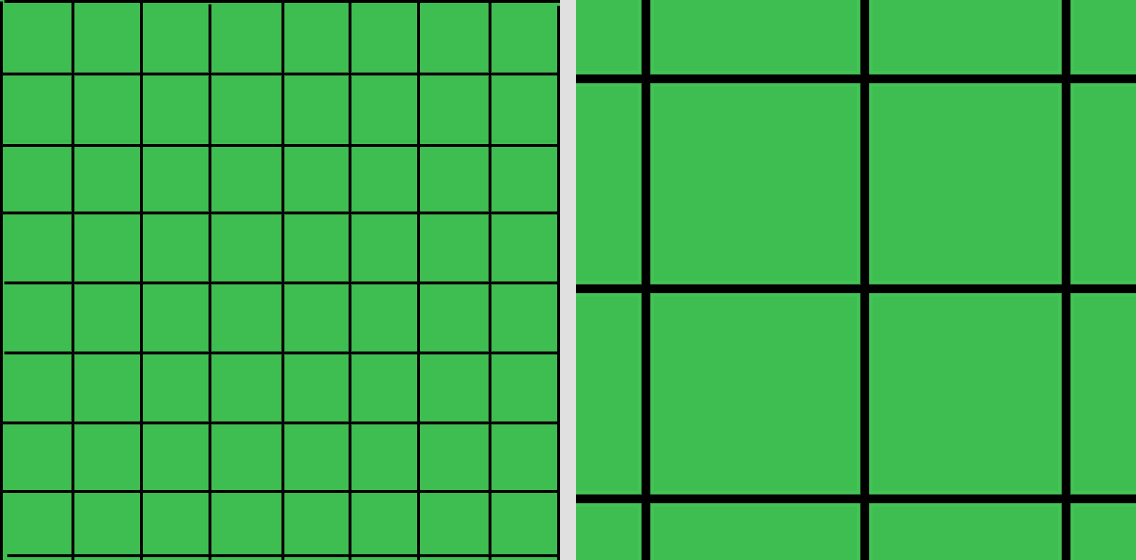
Left: the whole. Right: its middle third, enlarged.
This pattern is drawn by a WebGL 1 fragment shader. Its source:

```glsl
precision highp float;
// Green board ruled into 8 by 8 cells by thin black hand-placed lines.
// Each line is a box-filtered stroke on a regular grid, nudged by a small
// offset and begun at its own inset, so cells and line ends vary slightly.

uniform vec2 u_resolution;

// Lengths are in thousandths of the canvas.
const float CANVAS = 1000.0;
const float FIRST_LINE = 2.6;
const float SPACING = 124.35;
const float HALF_WIDTH = 2.6;

const vec3 GREEN = vec3(0.243, 0.741, 0.314);
const vec3 BLACK = vec3(0.0);

// Smooth coverage of a signed distance, negative inside.
float coverage(float dist, float pixel) {
    return clamp(0.5 - dist / pixel, 0.0, 1.0);
}

// Stroke around a centre across its width, beginning at a given inset.
float stroke(vec2 acrossAlong, float centre, float start, float halfWidth, float pixel) {
    float side = abs(acrossAlong.x - centre) - halfWidth;
    return coverage(side, pixel) * coverage(start - acrossAlong.y, pixel);
}

// Nine parallel lines: x is ink, y is the soft pale fringe beside it.
vec2 ruledLines(vec2 acrossAlong, mat3 offsets, mat3 starts, float pixel) {
    vec2 result = vec2(0.0);
    for (int group = 0; group < 3; group++) {
        for (int item = 0; item < 3; item++) {
            float index = float(group * 3 + item);
            float centre = FIRST_LINE + SPACING * index + offsets[group][item];
            float start = starts[group][item];
            float ink = stroke(acrossAlong, centre, start, HALF_WIDTH, pixel);
            float fringe = stroke(acrossAlong, centre, start, HALF_WIDTH + 2.0, pixel);
            result = max(result, vec2(ink, fringe));
        }
    }
    return result;
}

void main() {
    // Measure from the top left, where the lines begin.
    vec2 uv = gl_FragCoord.xy / u_resolution;
    vec2 p = vec2(uv.x, 1.0 - uv.y) * CANVAS;
    vec2 pixel = CANVAS / u_resolution;

    // Uneven spacing and starting points, left to right and top to bottom.
    mat3 columnOffsets = mat3(0.0, 3.3, 1.3, -0.7, 5.2, 0.7, -1.3, 2.0, 0.0);
    mat3 columnStarts = mat3(2.6, 0.0, 0.0, 7.8, 0.0, 0.0, 0.0, 0.0, 10.4);
    mat3 rowOffsets = mat3(0.0, 5.2, 8.5, 4.6, 5.2, 5.9, 6.5, 4.6, -5.2);
    mat3 rowStarts = mat3(7.8, 5.2, 5.2, 5.2, 7.8, 7.8, 5.2, 5.2, 13.0);

    vec2 columns = ruledLines(p, columnOffsets, columnStarts, pixel.x);
    vec2 rows = ruledLines(p.yx, rowOffsets, rowStarts, pixel.y);
    vec2 lines = max(columns, rows);

    // Faint pale fringes and one barely visible trace in the second row.
    vec3 color = GREEN + 0.025 * lines.y;
    color *= 1.0 - 0.06 * stroke(p.yx, 251.5, 5.2, 0.8, pixel.y);

    gl_FragColor = vec4(mix(color, BLACK, lines.x), 1.0);
}
```
